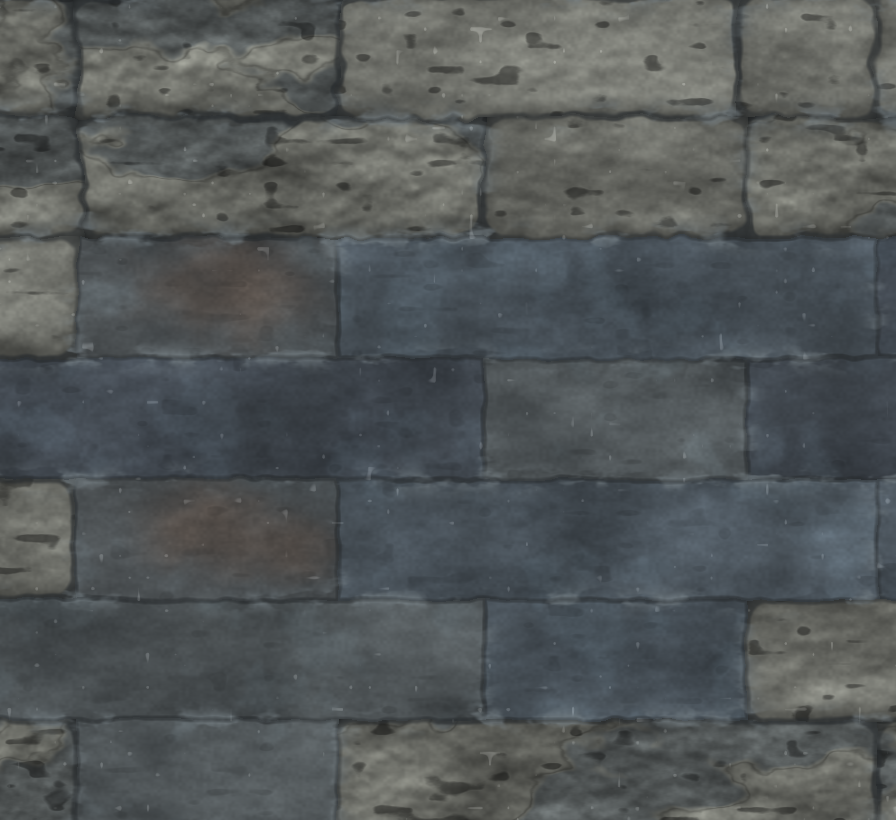
This texture is drawn by a Shadertoy shader. Its source:

```glsl
// Weathered ashlar wall: seven courses alternating short and long blocks in a half-shifted bond.
// Each block has a stone kind; layered noise adds mottling, rough relief, pits, flaked
// crusts and pale mortar smears. One unit is one course height, with y pointing down.

float hash(vec2 p) {
    vec3 a = fract(vec3(p.xyx) * 0.1031);
    a += dot(a, a.yzx + 33.33);
    return fract((a.x + a.y) * a.z);
}

float noise(vec2 p) {
    vec2 i = floor(p), f = fract(p);
    f = f * f * (3.0 - 2.0 * f);
    return mix(mix(hash(i), hash(i + vec2(1, 0)), f.x),
               mix(hash(i + vec2(0, 1)), hash(i + vec2(1, 1)), f.x), f.y);
}

float fbm(vec2 p) {
    float sum = 0.0, amp = 0.533;
    for (int i = 0; i < 4; i++) {
        sum += amp * noise(p);
        p = mat2(1.6, 1.2, -1.2, 1.6) * p + 17.3;
        amp *= 0.5;
    }
    return sum;
}

// Stone kinds: 0 slate, 1 grey, 2 buff, 3 russet, 4 crusted buff, 5 dark slate
const int KINDS[28] = int[28](4, 4, 2, 2,   4, 2, 4, 4,   2, 3, 0, 5,   5, 1, 5, 5,
                              2, 3, 0, 0,   1, 0, 2, 2,   4, 1, 4, 4);
const vec3 STONE[6] = vec3[6](vec3(0.32, 0.36, 0.395), vec3(0.35, 0.375, 0.385),
                              vec3(0.44, 0.445, 0.42), vec3(0.33, 0.35, 0.36),
                              vec3(0.42, 0.425, 0.40), vec3(0.285, 0.315, 0.35));

void mainImage(out vec4 fragColor, in vec2 fragCoord) {
    vec2 uv = fragCoord / iResolution.xy;
    vec2 p = vec2(uv.x * 7.456, (1.0 - uv.y) * 6.796 + 0.03);

    // Slightly crooked joints, more ragged in the two upper courses
    float worn = 1.0 - smoothstep(1.8, 2.2, p.y);
    vec2 q = p + (0.05 + 0.05 * worn) * (vec2(fbm(p * 1.7), fbm(p * 1.7 + 41.0)) - 0.5)
               + (0.03 + 0.03 * worn) * (vec2(noise(p * 9.0), noise(p * 9.0 + 7.0)) - 0.5);

    // Locate the block inside the bond
    float row = clamp(floor(q.y), 0.0, 6.0);
    float odd = mod(row, 2.0);
    float run = (q.x - mix(0.631, -2.641, odd)) / 6.67;
    float along = fract(run) * 6.67;
    float isLong = step(2.184, along);
    float index = 2.0 * floor(run) + isLong;
    float width = mix(2.184, 4.486, isLong);
    float left = along - 2.184 * isLong;
    float v = q.y - row;
    vec2 edge = vec2(min(left, width - left), min(v, 1.0 - v));

    // Upper courses have one extra cut each
    float cut = mix(6.165, 0.68, odd);
    if (row < 2.0) edge.x = min(edge.x, abs(q.x - cut));
    vec2 seed = 19.0 * vec2(hash(vec2(row, index + 9.0)), hash(vec2(index + 5.0, row)));
    if (row < 2.0) seed += 3.7 * step(cut, q.x);

    int slot = clamp(int(index + 1.0 - 2.0 * odd), 0, 3);
    int kind = KINDS[int(row) * 4 + slot];
    bool crusted = kind == 4;
    float rough = (kind == 2 || crusted) ? 1.0 : 0.0;

    // Base colour with broad clouds and fine horizontal grain
    vec2 s = p + seed;
    float cloud = fbm(s * vec2(1.0, 1.5)) - 0.5;
    float grain = fbm(s * vec2(6.0, 13.0)) - 0.5;
    vec3 color = STONE[kind] * (1.0 + 0.65 * cloud + 0.24 * grain);
    color += vec3(0.03, 0.04, 0.045) * smoothstep(0.53, 0.72, fbm(s * 2.6)) * (1.0 - rough);

    // Warm stain in the middle of russet blocks
    if (kind == 3) {
        vec2 c = vec2(left / width - 0.55, v - 0.5) * vec2(2.2, 2.1);
        float stain = 1.0 - smoothstep(0.25, 1.1, length(c) + 1.2 * cloud);
        color = mix(color, vec3(0.42, 0.37, 0.335) * (1.0 + 0.3 * grain), 0.85 * stain);
    }

    // Dark flaked crust with a shadowed rim
    if (crusted) {
        float flake = fbm(s * vec2(1.0, 1.6) + 4.0) + 0.05 * grain + 0.12 * (0.5 - v);
        float crust = smoothstep(0.48, 0.53, flake);
        color = mix(color, vec3(0.30, 0.32, 0.325) * (1.0 + 0.5 * grain), 0.85 * crust);
        color *= 1.0 - 0.2 * exp(-pow((flake - 0.48) / 0.012, 2.0));
    }

    // Hewn relief lit from above, and small elongated pits
    float relief = fbm(s * vec2(2.0, 3.2)) - fbm((s - vec2(0.02, 0.06)) * vec2(2.0, 3.2));
    color *= 1.0 + relief * mix(0.25, crusted ? 1.5 : 0.9, rough);
    float pit = smoothstep(0.80, 0.92, noise(s * vec2(5.0, 11.0)) + 0.25 * grain);
    color *= 1.0 - pit * mix(0.12, 0.38, rough);

    // Rounded block edge, soft shading and dark joints
    float radius = mix(0.03, 0.16, rough);
    float d = radius - length(max(radius - edge, 0.0));
    float gap = noise(p * vec2(2.3, 2.9) + 60.0);
    color *= 1.0 - mix(0.12, 0.20, rough) * exp(-d * 15.0);
    color *= 1.0 - 0.22 * rough * smoothstep(0.82, 1.0, v + 0.2 * grain);
    float lineWidth = 0.012 + 0.022 * gap * mix(0.6, 1.0, rough);
    float joint = 1.0 - smoothstep(lineWidth - 0.012, lineWidth + 0.022, d);
    color = mix(color, vec3(0.16, 0.175, 0.185), joint * mix(0.35, 0.85, gap));

    // Pale mortar smeared in broken streaks beside the joints
    float smear = smoothstep(0.50, 0.68, fbm(p * vec2(3.2, 7.0) + 23.0));
    float reach = exp(-abs(edge.y - 0.03) * 20.0) + 0.6 * exp(-abs(edge.x - 0.04) * 18.0);
    color = mix(color, vec3(0.47, 0.51, 0.53), 0.6 * smear * min(reach, 1.0));

    // Fine speckle and rare light chips
    color *= 0.96 + 0.08 * noise(p * 34.0);
    color += 0.12 * smoothstep(0.93, 0.99, noise(p * vec2(13.0, 11.0) + 90.0));
    fragColor = vec4(clamp(color, 0.0, 1.0), 1.0);
}
```
